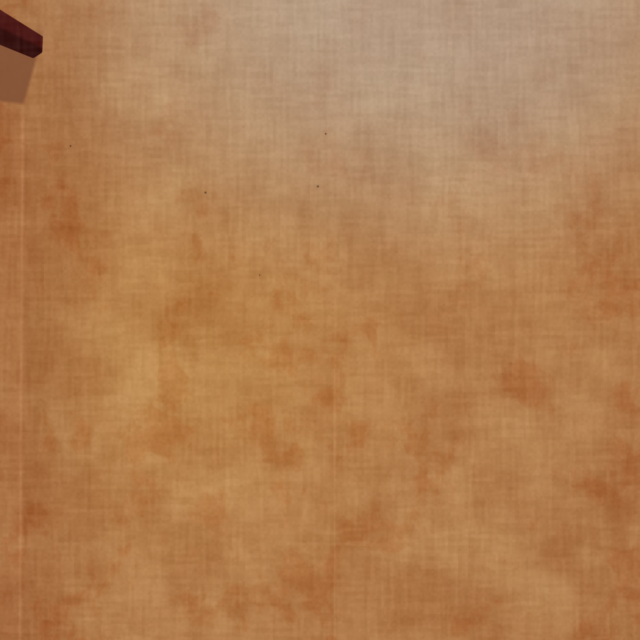
Write a WebGL 2 fragment shader that draws this texture.

```glsl
#version 300 es
precision highp float;
// Softly lit tan wall with cloudy mottling, faint fibres and a dark beam in the corner.

#define MOTTLE_SCALE 11.0
#define MOTTLE_DEPTH 0.19
#define FIBRE_DEPTH 0.030
#define GRAIN_DEPTH 0.022
#define GLOW_CENTRE vec2(0.65, 1.02)
#define GLOW_REACH 0.65
#define CORNER_X 0.033
#define SEAM_X 0.523
#define SPECKS 5

uniform vec2 u_resolution;
out vec4 fragColor;

const vec3 TAN = vec3(0.695, 0.485, 0.298);
const vec3 PALE = vec3(0.712, 0.606, 0.508);
const vec3 RUST = vec3(0.630, 0.405, 0.240);
const vec3 SHADOW = vec3(0.500, 0.310, 0.205);
const vec3 BEAM = vec3(0.210, 0.075, 0.065);

vec3 hash3(vec2 cell) {
    vec3 q = fract(vec3(cell.xyx) * vec3(0.1031, 0.1030, 0.0973));
    q += dot(q, q.yxz + 33.33);
    return fract((q.xxy + q.yzz) * q.zyx);
}

// Smooth cellular noise: jittered points blended by distance, centred on zero.
float cellNoise(vec2 p) {
    vec2 base = floor(p);
    vec2 local = p - base;
    float sum = 0.0;
    float weights = 0.0;
    for (int y = -1; y <= 1; y++) {
        for (int x = -1; x <= 1; x++) {
            vec2 offset = vec2(x, y);
            vec3 h = hash3(base + offset + 57.0);
            vec2 d = offset + 0.2 + 0.6 * h.xy - local;
            float w = exp(-5.0 * dot(d, d));
            sum += w * (h.z - 0.5);
            weights += w;
        }
    }
    return sum / weights;
}

float clouds(vec2 p) {
    float sum = 0.0;
    float amplitude = 0.5;
    for (int i = 0; i < 5; i++) {
        sum += amplitude * cellNoise(p);
        p = mat2(0.8, 0.6, -0.6, 0.8) * p * 2.1 + 17.3;
        amplitude *= 0.56;
    }
    return sum;
}

// One inside the half plane to the right of the line from a to b.
float rightOf(vec2 p, vec2 a, vec2 b, float soft) {
    vec2 t = normalize(b - a);
    float d = dot(p - a, vec2(t.y, -t.x));
    return smoothstep(-soft, soft, d);
}

float stripe(float d, float width) {
    return exp(-d * d / (width * width));
}

void main() {
    vec2 uv = gl_FragCoord.xy / u_resolution;
    float soft = max(0.0015, 0.8 / min(u_resolution.x, u_resolution.y));

    // Broad light: pale glow from above, darker left and lower right edges
    float glowDistance = length((uv - GLOW_CENTRE) * vec2(0.85, 1.2));
    float broad = cellNoise(uv * 4.0 + 3.0);
    float glow = 1.0 - smoothstep(0.1, GLOW_REACH, glowDistance + 0.06 * broad);
    float leftEdge = 1.0 - smoothstep(0.01, 0.20, uv.x);
    float rightEdge = smoothstep(0.55, 1.1, uv.x) * (1.0 - smoothstep(0.2, 0.75, uv.y));
    vec3 color = mix(TAN, RUST, clamp(0.85 * leftEdge + 0.5 * rightEdge, 0.0, 1.0));
    color = mix(color, PALE, glow * (1.0 - 0.6 * leftEdge));
    float amber = exp(-14.0 * dot(uv - vec2(0.32, 0.45), uv - vec2(0.32, 0.45)));
    color += amber * vec3(0.008, 0.004, -0.022);

    // Cloudy stains, calmer where the light is strong
    float mottle = clouds(uv * MOTTLE_SCALE) + 0.25 * broad;
    float calm = 1.0 - 0.7 * glow;
    color += mottle * MOTTLE_DEPTH * calm * vec3(0.60, 0.85, 0.75);
    float blotch = smoothstep(0.06, 0.30, clouds(uv * vec2(17.0, 14.0) + 41.0));
    color -= blotch * calm * vec3(0.022, 0.050, 0.050);

    // Woven fibres and fine grain
    float fibre = cellNoise(uv * vec2(190.0, 22.0)) + cellNoise(uv * vec2(26.0, 170.0) + 9.0);
    color += FIBRE_DEPTH * fibre;
    color += GRAIN_DEPTH * cellNoise(uv * 230.0);

    // Wall corner and paper seam
    float cornerX = uv.x - CORNER_X - 0.006 * (uv.y - 0.3);
    float belowBeam = 1.0 - smoothstep(0.80, 0.86, uv.y);
    color += vec3(0.018, 0.016, 0.014) * (1.0 - smoothstep(-soft, soft, cornerX)) * belowBeam;
    color += 0.045 * stripe(cornerX, 0.003) * belowBeam;
    color += 0.022 * stripe(uv.x - SEAM_X, 0.0018) * (1.0 - smoothstep(0.3, 0.65, uv.y));

    // Scattered specks
    for (int i = 0; i < SPECKS; i++) {
        vec3 h = hash3(vec2(float(i) * 7.0 + 2.0, 31.0));
        float d = length(uv - vec2(0.1 + 0.8 * h.x, 0.5 + 0.45 * h.y));
        color *= 1.0 - 0.4 * stripe(d, 0.001 + 0.001 * h.z);
    }

    // Shadow cast under the beam
    float shade = rightOf(uv, vec2(0.060, 0.920), vec2(0.037, 0.838), 0.004);
    shade *= smoothstep(0.838, 0.846, uv.y + 0.12 * uv.x);
    shade *= 1.0 - smoothstep(0.925, 0.965, uv.y);
    color = mix(color, SHADOW + 0.04 * mottle, 0.85 * shade);

    // Beam with a faintly lit upper face
    vec2 topStart = vec2(0.0, 0.985);
    vec2 topEnd = vec2(0.067, 0.943);
    float beam = rightOf(uv, topStart, topEnd, soft);
    beam *= rightOf(uv, vec2(0.052, 0.909), vec2(0.0, 0.930), soft);
    beam *= rightOf(uv, vec2(0.067, 0.943), vec2(0.066, 0.918), soft);
    beam *= rightOf(uv, vec2(0.066, 0.918), vec2(0.052, 0.909), soft);
    float litFace = rightOf(uv, vec2(0.067, 0.925), vec2(0.0, 0.957), 0.004);
    color = mix(color, BEAM + vec3(0.09, 0.03, 0.03) * litFace + 0.04 * fibre, beam);

    fragColor = vec4(clamp(color, 0.0, 1.0), 1.0);
}
```
